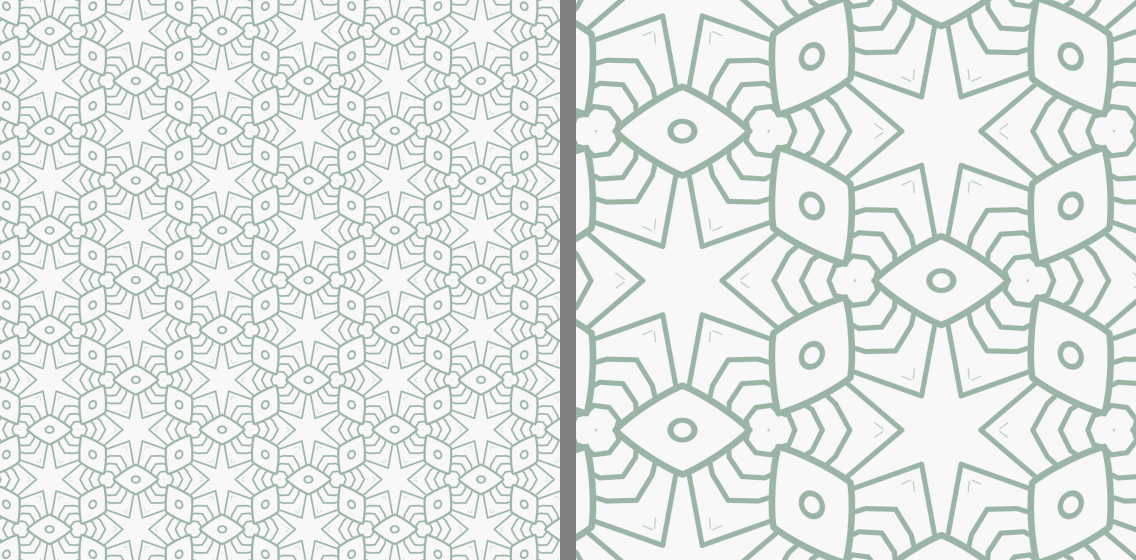
Left, the full canvas; right, a detail of the centre.
Reproduce this pattern procedurally as a Shadertoy shader.

```glsl
// Hexagonal lattice of white six-armed stars, diamond eyes and nested chevrons in sage line work.
#define TILES 5.62                        // star spacings over the canvas height
#define STAR_ORIGIN vec2(0.0885, 0.8555)  // centre of one star
#define PAPER vec3(0.97, 0.972, 0.97)
#define INK vec3(0.605, 0.71, 0.652)
#define THICK 0.0110                      // half width of the eye outline
#define THIN 0.0085                       // half width of the other lines
#define HAIR 0.0022                       // half width of the faint corner marks
#define EYE_SIZE vec2(0.222, 0.148)
#define EYE_POWER 1.16                    // 1 is a rhombus, 2 an ellipse
#define PUPIL_SIZE vec2(0.040, 0.033)
#define RINGS 3                           // flower outline plus chevrons

const float PI = 3.14159265;
const vec2 FLOWER = vec2(0.57735, 0.0);
const vec2 EYE = vec2(0.4330, 0.25);

float segment(vec2 p, vec2 a, vec2 b) {
    vec2 v = b - a;
    return length(p - a - v * clamp(dot(p - a, v) / dot(v, v), 0.0, 1.0));
}

// Offset from the nearest point of a triangular lattice with unit spacing
vec2 hexCell(vec2 p) {
    vec2 cell = vec2(sqrt(3.0), 1.0);
    vec2 a = mod(p + 0.5 * cell, cell) - 0.5 * cell;
    vec2 b = mod(p, cell) - 0.5 * cell;
    return dot(a, a) < dot(b, b) ? a : b;
}

// Mirror into the 30 degree wedge between a flower and an eye
vec2 foldWedge(vec2 p) {
    float angle = abs(mod(atan(p.y, p.x) + PI / 6.0, PI / 3.0) - PI / 6.0);
    return length(p) * vec2(cos(angle), sin(angle));
}

// Approximate signed distance to a softly bulging diamond
float diamond(vec2 p, vec2 size) {
    vec2 k = max(p / size, 1e-4);
    vec2 slope = EYE_POWER * pow(k, vec2(EYE_POWER - 1.0)) / size;
    vec2 level = pow(k, vec2(EYE_POWER));
    return (level.x + level.y - 1.0) / length(slope);
}

float cover(float d, float px) {
    return 1.0 - smoothstep(-0.75 * px, 0.75 * px, d);
}

void mainImage(out vec4 fragColor, in vec2 fragCoord) {
    float px = TILES / iResolution.y;
    vec2 p = foldWedge(hexCell((fragCoord / iResolution.y - STAR_ORIGIN) * TILES));

    // Star notch, then flower outline and chevrons stepping towards the star
    float web = segment(p, vec2(0.132, 0.0), vec2(0.323, 0.163));
    for (int i = 0; i < RINGS; i++) {
        float t = float(i);
        vec2 tip = vec2(0.490 - 0.092 * t, 0.0);
        vec2 bend = vec2(0.510 - 0.078 * t, 0.049 + 0.0195 * t);
        vec2 end = vec2(0.543 - 0.071 * t, 0.058 + 0.037 * t);
        web = min(web, min(segment(p, tip, bend), segment(p, bend, end)));
    }

    // Eye axes: long towards the flower, short towards the star
    vec2 q = p - EYE;
    vec2 e = abs(vec2(dot(q, vec2(0.5, -0.8660)), dot(q, vec2(0.8660, 0.5))));
    float eye = diamond(e, EYE_SIZE);
    float pupil = (length(e / PUPIL_SIZE) - 1.0) * PUPIL_SIZE.y;

    // Faint corner inside each notch and dot inside each flower
    float marks = segment(p, vec2(0.196, 0.005), vec2(0.222, 0.024)) - HAIR;
    marks = min(marks, length(p - FLOWER) - 2.0 * HAIR);

    float ink = cover(max(web - THIN, -eye), px);
    ink = max(ink, cover(abs(eye) - THICK, px));
    ink = max(ink, cover(abs(pupil) - THIN, px));
    ink = max(ink, 0.6 * cover(marks, px));
    fragColor = vec4(mix(PAPER, INK, ink), 1.0);
}
```
